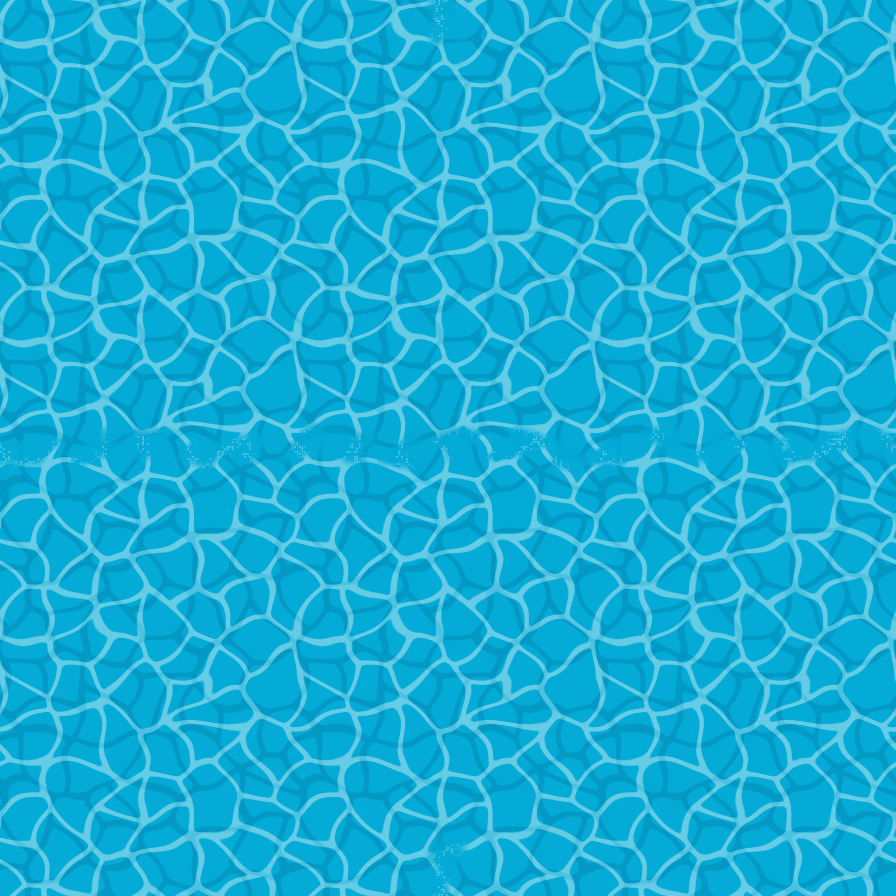
This texture is drawn by a three.js fragment shader. Its source:

```glsl
// Pool water: a wrapping net of light caustic lines over a darker shadow net, three tiles each way.
varying vec2 vUv;

const float TAU = 6.2831853;
const float TILES = 3.0;
const vec2 CELLS = vec2(6.0, 7.0);      // net cells per tile
const float SOFT = 0.0009;              // edge softness in canvas units

const vec3 WATER = vec3(0.01, 0.67, 0.84);
const vec3 SHADOW = vec3(0.01, 0.60, 0.77);
const vec3 LIGHT = vec3(0.40, 0.80, 0.90);
const vec3 LIGHT_SHADED = vec3(0.30, 0.76, 0.88);

vec2 hash2(vec2 p, float seed) {
  vec3 q = fract(vec3(p.xyx + seed) * vec3(0.1031, 0.1030, 0.0973));
  q += dot(q, q.yzx + 33.33);
  return fract((q.xx + q.yz) * q.zy);
}

float smoothMin(float a, float b, float k) {
  float h = max(k - abs(a - b), 0.0) / k;
  return min(a, b) - h * h * k * 0.25;
}

// Bend tile coordinates with sines that wrap at the tile edge
vec2 bend(vec2 t, float phase) {
  vec2 a = TAU * t;
  vec2 slow = vec2(sin(2.0 * a.y + a.x + phase), sin(2.0 * a.x - a.y + phase * 1.7));
  vec2 fast = vec2(sin(5.0 * a.y - 2.0 * a.x + phase), sin(4.0 * a.x + 3.0 * a.y - phase));
  return t + 0.020 * slow + 0.013 * fast;
}

// Vector from a point to the seed of a wrapped cell, in canvas units
vec2 toSeed(vec2 cell, vec2 p, float seed) {
  vec2 jitter = 0.04 + 0.92 * hash2(mod(cell, CELLS), seed);
  return (cell + jitter - p) / (CELLS * TILES);
}

// Distance to the nearest cell border, with rounded junctions
float netDistance(vec2 uv, float seed) {
  vec2 p = bend(uv * TILES, seed) * CELLS;
  vec2 home = floor(p);
  vec2 nearest = vec2(1.0);
  vec2 nearestCell = home;
  for (int j = -1; j <= 1; j++) {
    for (int i = -1; i <= 1; i++) {
      vec2 cell = home + vec2(float(i), float(j));
      vec2 r = toSeed(cell, p, seed);
      if (dot(r, r) < dot(nearest, nearest)) {
        nearest = r;
        nearestCell = cell;
      }
    }
  }
  float d = 0.05;
  for (int j = -2; j <= 2; j++) {
    for (int i = -2; i <= 2; i++) {
      if (i == 0 && j == 0) continue;
      vec2 r = toSeed(nearestCell + vec2(float(i), float(j)), p, seed);
      vec2 across = r - nearest;
      d = smoothMin(d, dot(0.5 * (r + nearest), normalize(across)), 0.004);
    }
  }
  return d;
}

float stroke(float d, float halfWidth) {
  return 1.0 - smoothstep(halfWidth - SOFT, halfWidth + SOFT, d);
}

// Patchy fading along the middle row and the upper and lower ends of the middle column
float wearMask(vec2 uv) {
  vec2 a = TAU * uv;
  float wave = 0.006 * sin(5.0 * a.x) + 0.003 * sin(13.0 * a.x + 1.0);
  float row = 1.0 - smoothstep(0.009, 0.022, abs(uv.y - 0.5 + wave));
  float edge = min(uv.y, 1.0 - uv.y);
  float column = 1.0 - smoothstep(0.010, 0.028, abs(uv.x - 0.5));
  column *= 1.0 - smoothstep(0.045, 0.080, edge);
  float blotch = sin(9.0 * a.x + 2.0 * sin(11.0 * a.y)) + sin(17.0 * a.x - 7.0 * a.y);
  return max(row, column) * smoothstep(-1.1, 0.1, blotch);
}

// Fine round grains on a wrapping grid
float grains(vec2 uv, float count, float amount) {
  vec2 p = uv * count;
  vec2 rnd = hash2(mod(floor(p), count), 5.0);
  float dotShape = 1.0 - smoothstep(0.25, 0.55, length(fract(p) - 0.5));
  return dotShape * step(1.0 - amount, rnd.x);
}

void main() {
  float lightDist = netDistance(vUv, 3.0);
  float shadowDist = netDistance(vUv + vec2(0.013, 0.021), 19.0);
  float wear = wearMask(vUv);

  // Worn strokes fade out
  float light = stroke(lightDist, 0.0029) * (1.0 - 0.95 * wear);
  float shadow = stroke(shadowDist, 0.0032) * (1.0 - 0.85 * wear);

  // Speckles left beside the worn strokes
  float speck = grains(vUv, 360.0, 0.30) * wear * (1.0 - smoothstep(0.004, 0.009, lightDist));

  vec3 color = mix(WATER, SHADOW, shadow);
  color = mix(color, mix(LIGHT, LIGHT_SHADED, shadow), light);
  color = mix(color, LIGHT, 0.8 * speck);
  gl_FragColor = vec4(color, 1.0);
}
```
